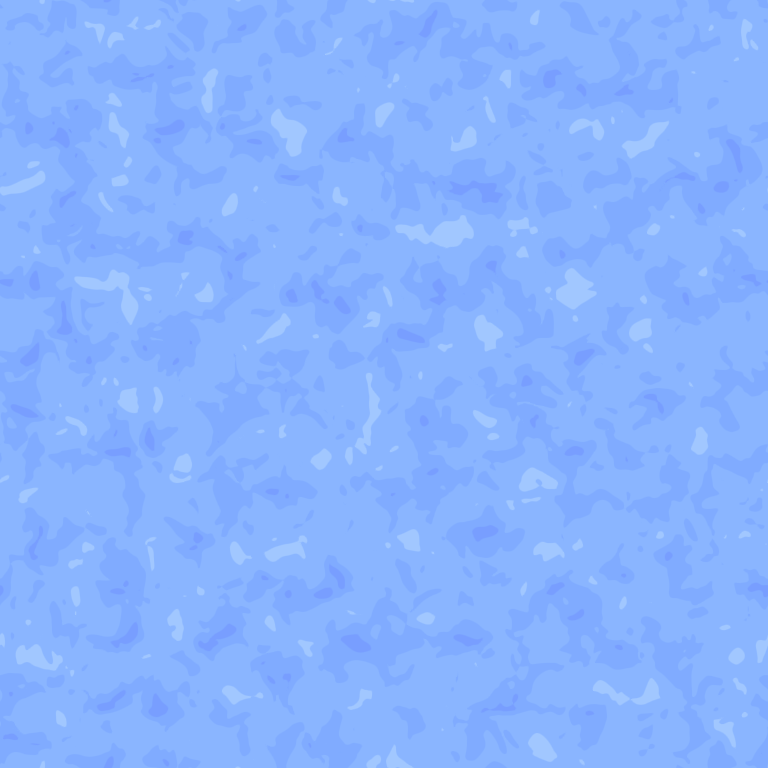
Reproduce this texture procedurally as a Shadertoy shader.

```glsl
// Mottled blue surface in four flat tones: ragged darker patches with deep cores
// and small pale flecks. A warped, tiling gradient-noise sum of unit deviation
// is cut at fixed levels, so each level sets the share of its tone.

#define BASE_CELLS 15.0    // noise cells across the tile, first octave
#define OCTAVES 3
#define OCTAVE_GAIN 0.66
#define WARP_CELLS 21.0    // cells of the noise that bends the outlines
#define WARP_AMOUNT 0.021
#define DEEP_LEVEL -2.05   // levels in standard deviations
#define SHADE_LEVEL -0.51
#define PALE_LEVEL 1.80
#define DEEP_COLOR vec3(0.47, 0.62, 1.00)
#define SHADE_COLOR vec3(0.50, 0.67, 1.00)
#define BASE_COLOR vec3(0.54, 0.71, 1.00)
#define PALE_COLOR vec3(0.63, 0.78, 1.00)

const float TAU = 6.2831853;
const float NOISE_DEVIATION = 0.216;

float hash(vec2 p) {
    return fract(sin(dot(p, vec2(127.1, 311.7))) * 43758.5453);
}

// Slope contribution of one lattice corner, wrapped to the period.
float corner(vec2 cell, vec2 offset, float period, float seed) {
    float angle = TAU * hash(mod(cell, period) + seed);
    return dot(vec2(cos(angle), sin(angle)), offset);
}

// Gradient noise that repeats over the unit square.
float tilingNoise(vec2 uv, float cells, float seed) {
    vec2 p = uv * cells + seed * vec2(0.37, 0.73);
    vec2 i = floor(p);
    vec2 f = p - i;
    vec2 s = f * f * f * (f * (f * 6.0 - 15.0) + 10.0);
    vec2 e = vec2(1.0, 0.0);
    float low = mix(corner(i, f, cells, seed),
                    corner(i + e.xy, f - e.xy, cells, seed), s.x);
    float high = mix(corner(i + e.yx, f - e.yx, cells, seed),
                     corner(i + e.xx, f - e.xx, cells, seed), s.x);
    return mix(low, high, s.y);
}

// Octave sum scaled to a standard deviation of one.
float mottle(vec2 uv) {
    vec2 warp = vec2(tilingNoise(uv, WARP_CELLS, 41.3),
                     tilingNoise(uv, WARP_CELLS, 67.9));
    uv += WARP_AMOUNT * warp;

    float sum = 0.0;
    float variance = 0.0;
    float amplitude = 1.0;
    float cells = BASE_CELLS;
    for (int k = 0; k < OCTAVES; k++) {
        sum += amplitude * tilingNoise(uv, cells, 5.7 + 11.3 * float(k));
        variance += amplitude * amplitude;
        amplitude *= OCTAVE_GAIN;
        cells *= 2.0;
    }
    return sum / (NOISE_DEVIATION * sqrt(variance));
}

void mainImage(out vec4 fragColor, in vec2 fragCoord) {
    vec2 uv = fragCoord / iResolution.xy;
    float height = mottle(uv);
    float soft = 0.7 * fwidth(height) + 1e-4;

    // Stack the tones from deep to pale with smoothed edges.
    vec3 color = DEEP_COLOR;
    color = mix(color, SHADE_COLOR, smoothstep(-soft, soft, height - DEEP_LEVEL));
    color = mix(color, BASE_COLOR, smoothstep(-soft, soft, height - SHADE_LEVEL));
    color = mix(color, PALE_COLOR, smoothstep(-soft, soft, height - PALE_LEVEL));
    fragColor = vec4(color, 1.0);
}
```
